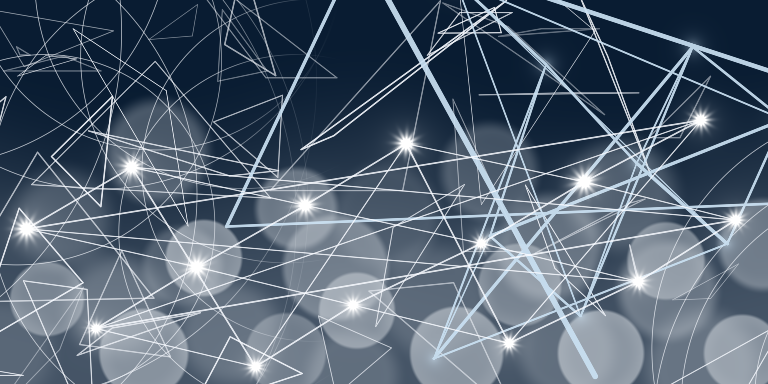
Reproduce this background procedurally as a Shadertoy shader.

```glsl
// Night-blue backdrop with bokeh discs, a mesh of fine lines, pale beams and sparks.

const vec3 NAVY = vec3(0.035, 0.11, 0.195);
const vec3 SLATE = vec3(0.27, 0.33, 0.40);
const vec3 PALE_DISC = vec3(0.86, 0.88, 0.90);
const vec3 ICE = vec3(0.79, 0.88, 0.95);
const vec3 WHITE = vec3(0.97, 0.98, 1.0);
const int SPARKS = 14;
const int HUBS = 9;

float hash(float n) {
    n = fract(n * 0.1031 + 0.137);
    n *= n + 33.33;
    return fract(n * (n + n));
}

vec2 hash2(float n) {
    return vec2(hash(n), hash(n + 71.7));
}

float segmentDistance(vec2 p, vec2 a, vec2 b) {
    vec2 ab = b - a;
    float t = clamp(dot(p - a, ab) / max(dot(ab, ab), 1e-5), 0.0, 1.0);
    return length(p - a - ab * t);
}

// Coverage of a stroke, smoothed over one pixel
float stroke(float d, float halfWidth, float px) {
    return 1.0 - smoothstep(max(halfWidth - 0.5 * px, 0.0), halfWidth + 0.5 * px, abs(d));
}

float lineMask(vec2 p, vec2 a, vec2 b, float halfWidth, float px) {
    return stroke(segmentDistance(p, a, b), halfWidth, px);
}

float discMask(vec2 p, vec2 center, float radius, float blur) {
    float d = length(p - center);
    float rim = 0.88 + 0.12 * smoothstep(0.6, 1.0, d / radius);
    return rim * (1.0 - smoothstep(radius - blur, radius + blur, d));
}

vec2 sparkPosition(int i) {
    float k = float(i);
    return vec2((k + 0.2 + 0.6 * hash(k + 3.0)) * 2.0 / float(SPARKS),
                0.03 + 0.68 * fract(k * 0.618 + 0.55));
}

vec2 hubPosition(int i) {
    float k = float(i);
    return vec2(1.08 + 1.0 * fract(k * 0.382 + 0.05), 0.02 + 1.05 * (k + hash(k + 9.0)) / float(HUBS));
}

vec3 backdrop(vec2 p) {
    float haze = 1.0 - smoothstep(0.1, 0.85, p.y + 0.06 * sin(p.x * 5.0));
    return mix(NAVY, SLATE, haze);
}

vec3 addBokeh(vec3 col, vec2 p, float px) {
    // Large defocused discs
    for (int i = 0; i < 18; i++) {
        float k = float(i);
        vec2 r = hash2(k + 20.0);
        vec2 c = vec2((k + r.x) / 9.0, 0.02 + 0.6 * fract(k * 0.618 + 0.2 * r.y));
        float blur = mix(0.008, 0.05, hash(k + 45.0));
        col = mix(col, PALE_DISC, discMask(p, c, 0.10 + 0.05 * r.y, blur) * (0.14 + 0.26 * r.x));
    }
    // Crisper bright discs near the bottom
    for (int i = 0; i < 10; i++) {
        float k = float(i);
        vec2 r = hash2(k + 130.0);
        vec2 c = vec2(0.12 + 0.2 * k + 0.08 * r.x, 0.08 + 0.26 * mod(k + 1.0, 2.0) * r.y);
        float alpha = 0.32 + 0.42 * hash(k + 171.0);
        col = mix(col, PALE_DISC, discMask(p, c, 0.095 + 0.03 * r.x, max(0.005, px)) * alpha);
    }
    return col;
}

// Loose triangles and sweeping arcs, denser to the left
vec3 addMesh(vec3 col, vec2 p, float px) {
    for (int i = 0; i < 44; i++) {
        float k = float(i);
        vec2 c = hash2(k * 3.1 + 200.0);
        c.x = 2.0 * pow(c.x, 1.35);
        float size = mix(0.3, 0.85, hash(k + 300.0));
        vec2 a = c + size * (hash2(k + 340.0) - 0.5);
        vec2 b = c + size * (hash2(k + 420.0) - 0.5);
        vec2 d = c + size * (hash2(k + 510.0) - 0.5);
        if (i % 4 == 0) b.y = a.y;
        float w = mix(0.0009, 0.0021, hash(k + 600.0));
        float m = max(lineMask(p, a, b, w, px), max(lineMask(p, b, d, w, px), lineMask(p, d, a, w, px)));
        col = mix(col, WHITE, m * mix(0.35, 0.9, hash(k + 640.0)));
    }
    for (int i = 0; i < 22; i++) {
        float k = float(i);
        vec2 c = vec2(-0.7, 0.3) + vec2(1.6, 1.0) * hash2(k + 700.0);
        if (i % 5 == 0) c = vec2(2.3, -0.2) + 0.3 * hash2(k + 750.0);
        float ring = length(p - c) - mix(0.4, 0.95, hash(k + 790.0));
        float fade = max(1.0 - smoothstep(0.45, 0.9, p.x), smoothstep(1.4, 1.7, p.x));
        col = mix(col, WHITE, stroke(ring, 0.0012, px) * fade * 0.6);
    }
    return col;
}

vec3 addBeams(vec3 col, vec2 p, float px) {
    float m = 0.0;
    for (int i = 0; i < HUBS; i++) {
        vec2 a = hubPosition(i);
        float w = mix(0.0022, 0.0048, hash(float(i) + 830.0));
        m = max(m, lineMask(p, a, hubPosition((i + 2) % HUBS), w, px));
        m = max(m, lineMask(p, a, hubPosition((i + 3) % HUBS), w * 0.7, px));
        m = max(m, 0.6 * exp(-length(p - a) * 60.0));
    }
    // Long struts that frame the scene
    vec2 corner = vec2(0.59, 0.41);
    m = max(m, lineMask(p, corner, vec2(0.88, 1.02), 0.0045, px));
    m = max(m, lineMask(p, corner, vec2(2.02, 0.47), 0.0035, px));
    m = max(m, lineMask(p, vec2(1.0, 1.02), vec2(1.55, 0.02), 0.0075, px));
    m = max(m, lineMask(p, vec2(1.38, 1.02), vec2(2.02, 0.81), 0.006, px));
    return mix(col, ICE, 0.92 * m);
}

vec3 addSparks(vec3 col, vec2 p, float px) {
    float glow = 0.0;
    for (int i = 0; i < SPARKS; i++) {
        vec2 a = sparkPosition(i);
        float links = max(lineMask(p, a, sparkPosition((i + 2) % SPARKS), 0.0022, px),
                          lineMask(p, a, sparkPosition((i + 3) % SPARKS), 0.0016, px));
        col = mix(col, WHITE, 0.85 * links);
        vec2 q = p - a;
        float d = length(q);
        float rays = 1.0 + 0.18 * cos(atan(q.y, q.x) * 12.0 + float(i));
        float size = mix(0.016, 0.025, hash(float(i) + 900.0));
        glow += 1.1 * exp(-pow(d / (size * rays), 2.0)) + 0.38 * exp(-d / (size * 1.4));
    }
    return mix(col, vec3(1.0), min(glow, 1.0));
}

void mainImage(out vec4 fragColor, in vec2 fragCoord) {
    vec2 p = fragCoord / iResolution.y;
    float px = 1.0 / iResolution.y;
    vec3 col = addBokeh(backdrop(p), p, px);
    col = addMesh(col, p, px);
    col = addBeams(col, p, px);
    col = addSparks(col, p, px);
    fragColor = vec4(col, 1.0);
}
```
